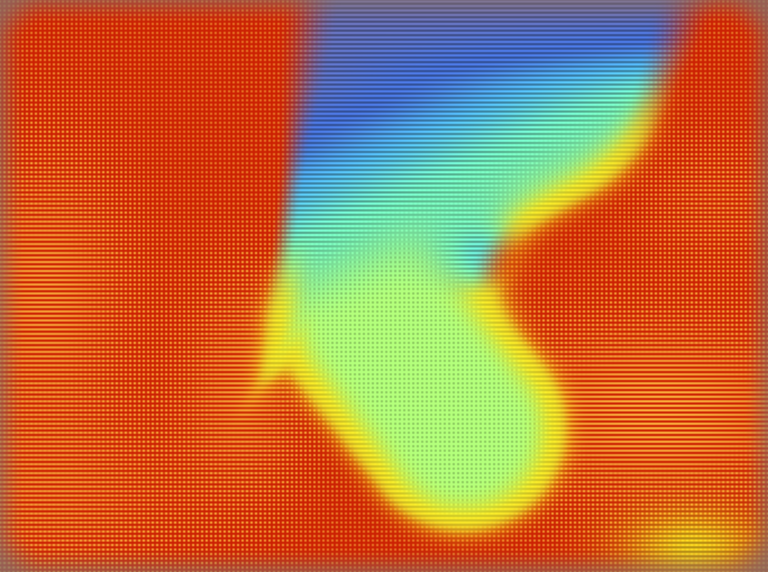
Write a Shadertoy shader that draws this background.

```glsl
const float ROWS = 127.33;        // weave cells per canvas height
const float LOBE_RADIUS = 0.167;
const float EDGE_SOFT = 0.024;
const float EDGE_SOFT_TOP = 0.055;
const float RIM_WIDTH = 0.032;
const float TILT = 0.45;          // sideways lean of the cool gradient
const vec3 RED = vec3(0.80, 0.13, 0.01);
const vec3 AMBER = vec3(0.99, 0.70, 0.24);
const vec3 YELLOW = vec3(0.97, 0.90, 0.12);
const vec3 LIME = vec3(0.67, 0.96, 0.46);
const vec3 TEAL = vec3(0.42, 0.87, 0.68);
const vec3 SKY = vec3(0.28, 0.64, 0.83);
const vec3 BLUE = vec3(0.25, 0.40, 0.76);
const vec3 VIOLET = vec3(0.40, 0.38, 0.58);
const vec3 BORDER = vec3(0.52, 0.45, 0.43);

float smoothMin(float a, float b, float k) {
    float h = max(k - abs(a - b), 0.0) / k;
    return min(a, b) - 0.25 * h * h * k;
}

float smoothMax(float a, float b, float k) {
    return -smoothMin(-a, -b, k);
}

float halfPlane(vec2 p, vec2 onLine, vec2 outward) {
    return dot(p - onLine, normalize(outward));
}

float capsule(vec2 p, vec2 a, vec2 b, float r) {
    vec2 pa = p - a, ba = b - a;
    return length(pa - ba * clamp(dot(pa, ba) / dot(ba, ba), 0.0, 1.0)) - r;
}

float glow(vec2 p, vec2 centre, vec2 radius) {
    vec2 q = (p - centre) / radius;
    return exp(-dot(q, q));
}

// Slanted upper wedge flowing into a rounded lower lobe
float hookDistance(vec2 p) {
    float left = halfPlane(p, vec2(0.488, 0.512), vec2(-1.0, 0.114));
    float right = halfPlane(p, vec2(1.141, 0.826), vec2(1.0, -0.357));
    float under = halfPlane(p, vec2(1.002, 0.657), vec2(0.579, -1.0));
    float wedge = smoothMax(left, smoothMax(right, under, 0.06), 0.02);
    float lobe = capsule(p, vec2(0.660, 0.443), vec2(0.810, 0.251), LOBE_RADIUS);
    float blend = mix(0.02, 0.157, smoothstep(0.66, 0.82, p.x));
    return smoothMin(wedge, lobe, blend);
}

vec3 coolRamp(float t) {
    vec3 c = mix(LIME, TEAL, smoothstep(0.53, 0.70, t));
    c = mix(c, SKY, smoothstep(0.68, 0.81, t));
    c = mix(c, BLUE, smoothstep(0.78, 0.89, t));
    return mix(c, VIOLET, smoothstep(0.88, 1.02, t));
}

// Share of amber threads over the red ground
float warmth(vec2 p) {
    float h = 0.14;
    h += 0.30 * glow(p, vec2(0.08, 0.49), vec2(0.15, 0.26));
    h += 0.28 * glow(p, vec2(0.43, 0.33), vec2(0.11, 0.20));
    h += 0.20 * glow(p, vec2(0.10, 0.12), vec2(0.25, 0.16));
    h += 0.36 * glow(p, vec2(1.15, 0.28), vec2(0.28, 0.17));
    h += 0.16 * glow(p, vec2(1.25, 0.65), vec2(0.14, 0.12));
    return h;
}

void mainImage(out vec4 fragColor, in vec2 fragCoord) {
    vec2 p = fragCoord / iResolution.y;
    vec2 size = vec2(iResolution.x / iResolution.y, 1.0);

    // Woven rows and dots, faded when too fine to resolve
    float detail = smoothstep(1.5, 2.5, iResolution.y / ROWS);
    vec2 wave = 0.5 + 0.5 * detail * cos(6.28318 * ROWS * p);
    float rowLine = wave.y;
    float dots = wave.x * wave.y;

    // Warm ground
    float heat = warmth(p);
    float lined = smoothstep(0.18, 0.42, heat);
    float thread = mix(dots * 4.0, rowLine * 2.0, lined);
    vec3 color = mix(RED, AMBER, clamp(heat * thread, 0.0, 1.0));
    float corner = glow(p, vec2(1.21, 0.045), vec2(0.12, 0.065));
    color = mix(color, YELLOW * (0.72 + 0.32 * rowLine), 0.85 * corner);

    // Cool interior
    float t = p.y - TILT * (p.x - 0.8) * smoothstep(1.0, 0.8, p.y);
    t += 0.20 * glow(p, vec2(0.845, 0.538), vec2(0.085));
    float green = smoothstep(0.73, 0.58, t);
    float shade = mix(0.78 + 0.44 * rowLine, 1.06 - 0.24 * dots, green);
    vec3 cool = coolRamp(t) * shade;

    // Soft boundary with a yellow rim beside the green
    float d = hookDistance(p);
    float soft = mix(EDGE_SOFT, EDGE_SOFT_TOP, smoothstep(0.65, 1.0, p.y));
    color = mix(color, cool, smoothstep(soft, -soft, d));
    float rim = (d + 0.008) / RIM_WIDTH;
    color = mix(color, YELLOW * (0.86 + 0.2 * rowLine), 0.85 * green * exp(-rim * rim));

    // Grey rounded frame
    vec2 q = abs(p - 0.5 * size) - 0.5 * size + 0.08;
    float frame = length(max(q, 0.0)) + min(max(q.x, q.y), 0.0) - 0.08;
    color = mix(color, BORDER, 0.75 * smoothstep(-0.045, 0.025, frame));

    fragColor = vec4(clamp(color, 0.0, 1.0), 1.0);
}
```
